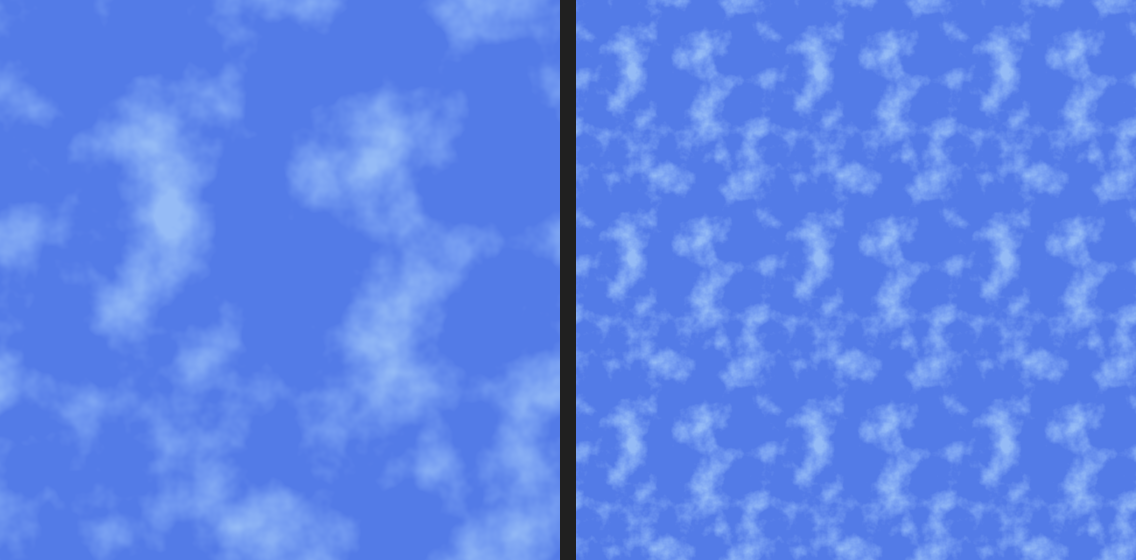
Left, the tile; right, the same tile 3 across and 3 down.
This texture is drawn by a Shadertoy shader. Its source:

```glsl
// Soft, fluffy pale clouds drifting over a clear blue sky, as a seamless tile.

const vec3 SKY_BLUE = vec3(0.327, 0.482, 0.906);
const vec3 CLOUD_MID = vec3(0.453, 0.608, 0.945);
const vec3 CLOUD_LIGHT = vec3(0.585, 0.735, 0.965);

const float CLOUD_CELLS = 5.0;    // whole noise cells across the tile
const int OCTAVES = 5;
const float OCTAVE_GAIN = 0.5;
const float COVER_START = -0.035; // noise level where clouds begin
const float COVER_FULL = 0.62;    // noise level of the brightest cloud
const uint SEED = 17u;

const float TAU = 6.2831853;

// Random unit gradient for a lattice cell
vec2 cellGradient(vec2 cell, uint layer) {
    uvec2 c = uvec2(cell);
    uint h = c.x * 1597u + c.y * 51749u + (layer + SEED) * 7919u;
    h = (h ^ (h >> 16)) * 73244475u;
    h = (h ^ (h >> 15)) * 73244475u;
    h ^= h >> 16;
    float angle = TAU * float(h & 65535u) / 65536.0;
    return vec2(cos(angle), sin(angle));
}

float cornerValue(vec2 cell, vec2 local, vec2 corner, float period, uint layer) {
    return dot(cellGradient(mod(cell + corner, period), layer), local - corner);
}

// Gradient noise that wraps after a whole number of cells
float wrappedNoise(vec2 p, float period, uint layer) {
    vec2 cell = floor(p);
    vec2 f = p - cell;
    vec2 fade = f * f * f * (f * (f * 6.0 - 15.0) + 10.0);
    float a = cornerValue(cell, f, vec2(0, 0), period, layer);
    float b = cornerValue(cell, f, vec2(1, 0), period, layer);
    float c = cornerValue(cell, f, vec2(0, 1), period, layer);
    float d = cornerValue(cell, f, vec2(1, 1), period, layer);
    return mix(mix(a, b, fade.x), mix(c, d, fade.x), fade.y);
}

// Layers of finer and fainter noise, shifted so their lattices do not line up
float cloudNoise(vec2 uv) {
    float sum = 0.0;
    float amplitude = 1.0;
    float period = CLOUD_CELLS;
    for (int i = 0; i < OCTAVES; i++) {
        vec2 shift = float(i) * vec2(0.37, 0.71);
        sum += amplitude * wrappedNoise(uv * period + shift, period, uint(i));
        amplitude *= OCTAVE_GAIN;
        period *= 2.0;
    }
    return sum;
}

void mainImage(out vec4 fragColor, in vec2 fragCoord) {
    vec2 uv = fragCoord / iResolution.xy;

    // Cloud thickness: zero in clear sky, one in the densest puffs
    float level = cloudNoise(uv);
    float cover = clamp((level - COVER_START) / (COVER_FULL - COVER_START), 0.0, 1.0);

    // Sky to thin cloud, then thin to dense cloud
    vec3 color = mix(SKY_BLUE, CLOUD_MID, min(cover * 2.0, 1.0));
    color = mix(color, CLOUD_LIGHT, max(cover * 2.0 - 1.0, 0.0));
    fragColor = vec4(color, 1.0);
}
```
